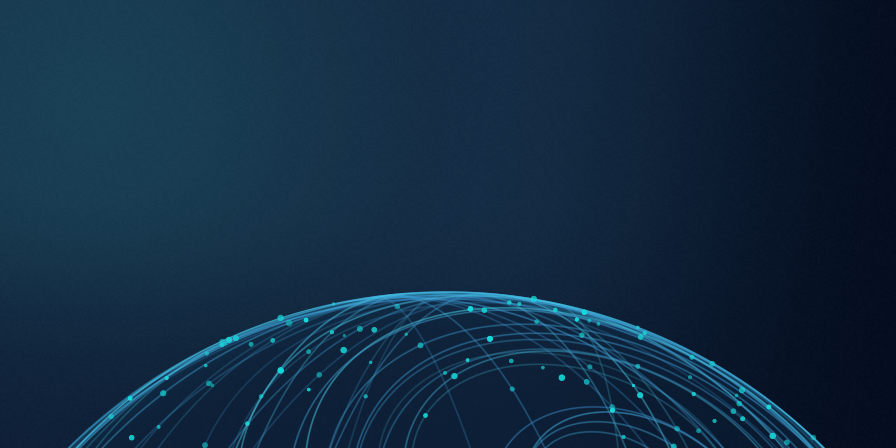
Reproduce this background procedurally as a WebGL 1 fragment shader.

```glsl
precision highp float;
// A glowing wireframe globe rising over a dark teal to navy gradient.
uniform vec2 u_resolution;

float hash(float n) {
  return fract(sin(n * 12.9898) * 43758.5);
}

float grain(vec2 p) {
  return fract(sin(dot(p, vec2(12.9898, 78.233))) * 43758.5);
}

vec3 backdrop(vec2 p) {
  vec3 teal = vec3(0.10, 0.25, 0.33);
  vec3 blue = vec3(0.08, 0.175, 0.27);
  vec3 night = vec3(0.018, 0.055, 0.125);
  vec3 color = mix(teal, blue, smoothstep(0.0, 0.9, distance(p, vec2(0.2, 0.78))));
  color = mix(color, vec3(0.05, 0.11, 0.20), 0.75 * (1.0 - smoothstep(0.0, 0.6, p.y)));
  color = mix(color, night, smoothstep(1.05, 2.05, p.x + 0.08 * (0.5 - p.y)));
  return color + 0.012 * (grain(floor(p * 256.0)) - 0.5);
}

void main() {
  float pixel = 1.0 / u_resolution.y;
  vec2 p = gl_FragCoord.xy * pixel;
  vec3 color = backdrop(p);

  // Globe: q is the position in radii, normal faces the viewer
  const float radius = 1.197;
  vec2 center = vec2(0.996, -0.848);
  vec2 q = (p - center) / radius;
  float r = length(q);
  vec3 normal = vec3(q, sqrt(max(1.0 - r * r, 0.0009)));
  float inside = 1.0 - smoothstep(-pixel, pixel, (r - 1.0) * radius);
  color = mix(color, vec3(0.045, 0.12, 0.21), 0.45 * inside);

  // Each orbit is the cut of a plane through the sphere
  float dots = 0.0;
  for (int i = 0; i < 50; i++) {
    float id = float(i);
    float h = hash(id + 1.0);
    float k = hash(id + 51.0);
    bool swirl = i >= 34;

    // Meridians meet near the top; swirls nest around a point on the right
    float turn = mix(-1.4, 1.4, (id + h) / 34.0);
    vec3 axis = vec3(sin(turn), 0.36 * (k - 0.5), cos(turn));
    float offset = 0.08 * (h - 0.5);
    if (swirl) {
      axis = vec3(0.24 + 0.16 * h, 0.56 + 0.14 * k, 0.72);
      offset = cos(mix(0.16, 0.78, (id - 34.0) / 15.0));
    }
    axis = normalize(axis);

    // Line distance on screen, from the slope of the plane equation
    vec2 slope = (axis.xy - axis.z * q / normal.z) / radius;
    float d = abs(dot(normal, axis) - offset) / max(length(slope), 0.02);
    float line = 1.0 - smoothstep(0.0, 0.0014 + pixel, d);
    vec3 tint = mix(vec3(0.20, 0.48, 0.72), vec3(0.26, 0.76, 0.84), k);
    color = mix(color, tint, line * inside * (0.22 + 0.48 * h));

    // Nodes sit on the orbit, mostly to either side of its top
    vec3 across = normalize(cross(axis, vec3(0.0, 1.0, 0.0)));
    vec3 upward = cross(across, axis);
    for (int j = 0; j < 2; j++) {
      float seed = hash(id * 2.0 + float(j) + 131.0);
      float angle = (swirl ? 1.6 : 0.78) * mix(0.2, 1.0, seed);
      angle *= j == 0 ? -1.0 : 1.0;
      vec3 node = axis * offset
        + sqrt(1.0 - offset * offset) * (across * sin(angle) + upward * cos(angle));
      float size = mix(0.0035, 0.0075, hash(seed * 17.0 + id));
      float gap = length(q - node.xy) * radius;
      float disc = 1.0 - smoothstep(size - 0.5 * pixel, size + 0.5 * pixel, gap);
      dots = max(dots, disc * mix(0.5, 1.0, k));
    }
  }

  // Rim light, strongest at the crown
  float crown = exp(-8.0 * q.x * q.x);
  float rim = exp(-abs(1.0 - r) * 260.0) * inside;
  color = mix(color, vec3(0.26, 0.76, 0.88), rim * mix(0.4, 0.75, crown));
  color += vec3(0.01, 0.05, 0.07) * exp(-abs(1.0 - r) * 32.0) * inside;

  color = mix(color, vec3(0.08, 0.86, 0.86), dots);
  gl_FragColor = vec4(color, 1.0);
}
```
